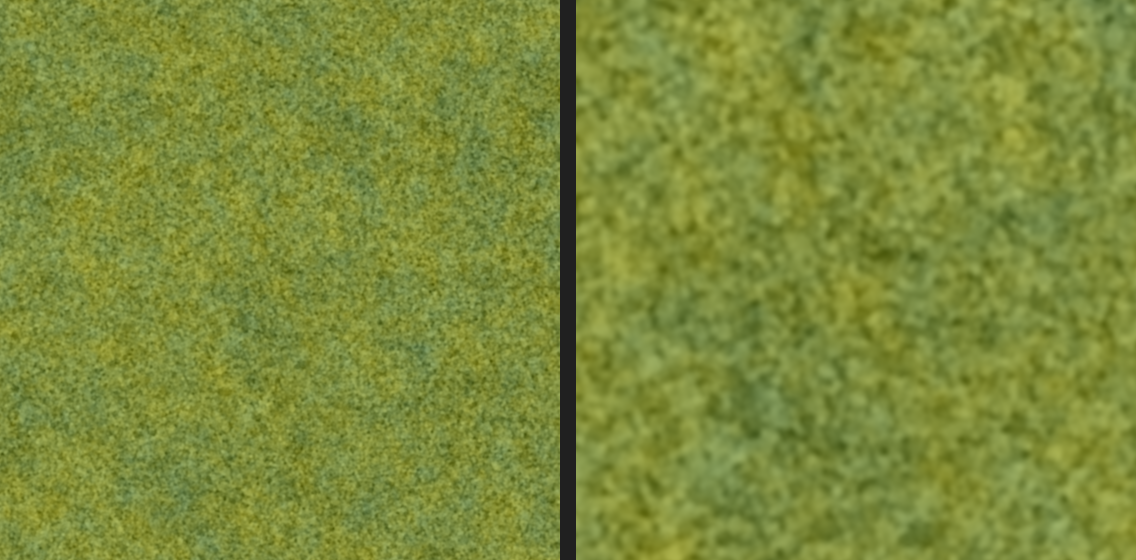
Left, the full canvas; right, a detail of the centre.
A WebGL 2 fragment shader for this texture:

```glsl
#version 300 es
precision highp float;
// Short mown grass: fine crossing blades over soft patches of shade and tint.

uniform vec2 u_resolution;
out vec4 fragColor;

const vec3  GRASS_COLOR    = vec3(0.490, 0.550, 0.235);
const vec3  BLADE_LIGHT    = vec3(1.00, 1.00, 0.92);   // colour shift per unit of blade light
const vec3  PATCH_SHIFT    = vec3(0.120, 0.090, 0.010); // dull bluish shade to sunlit green
const vec3  TINT_SHIFT     = vec3(0.095, 0.010, -0.150); // cool green to straw yellow
const vec2  BLADE_CELLS    = vec2(215.0, 125.0);       // cells per canvas, across and along
const int   BLADE_LAYERS   = 4;
const float BLADE_CONTRAST = 0.112;
const float DARK_GAP       = 0.9;                      // deepens the gaps between blades
const float PATCH_CELLS    = 13.0;
const float TINT_CELLS     = 24.0;
const float PI             = 3.14159;

float hash(vec2 p) {
    return fract(sin(dot(p, vec2(127.1, 311.7))) * 43758.5453);
}

mat2 rotation(float angle) {
    float c = cos(angle), s = sin(angle);
    return mat2(c, s, -s, c);
}

// Smooth value noise, centred on zero.
float noise(vec2 p) {
    vec2 cell = floor(p);
    vec2 f = fract(p);
    f = f * f * (3.0 - 2.0 * f);
    float low  = mix(hash(cell), hash(cell + vec2(1.0, 0.0)), f.x);
    float high = mix(hash(cell + vec2(0.0, 1.0)), hash(cell + vec2(1.0, 1.0)), f.x);
    return mix(low, high, f.y) - 0.5;
}

// Three octaves of noise, each turned to hide the grid.
float cloud(vec2 p) {
    float sum = 0.0;
    float weight = 0.6;
    for (int i = 0; i < 3; i++) {
        sum += weight * noise(p);
        p = rotation(0.9) * p * 2.1 + 17.3;
        weight *= 0.6;
    }
    return sum;
}

// Short strokes laid in several directions.
float blades(vec2 uv) {
    float sum = 0.0;
    for (int i = 0; i < BLADE_LAYERS; i++) {
        float layer = float(i);
        float angle = 0.35 + PI * layer / float(BLADE_LAYERS);
        sum += noise(rotation(angle) * uv * BLADE_CELLS + 23.7 * layer);
    }
    return sum;
}

void main() {
    vec2 uv = gl_FragCoord.xy / min(u_resolution.x, u_resolution.y);

    // Blade light, with slightly deeper shadows than highlights
    float light = blades(uv) * BLADE_CONTRAST;
    light -= DARK_GAP * (light * light - 0.0023);

    // Broad shade and tint
    float shade = cloud(rotation(0.5) * uv * PATCH_CELLS + 5.1);
    float tint  = cloud(rotation(1.1) * uv * TINT_CELLS + 41.9);

    vec3 color = GRASS_COLOR + BLADE_LIGHT * light;
    color += PATCH_SHIFT * shade + TINT_SHIFT * tint;
    fragColor = vec4(clamp(color, 0.0, 1.0), 1.0);
}
```
